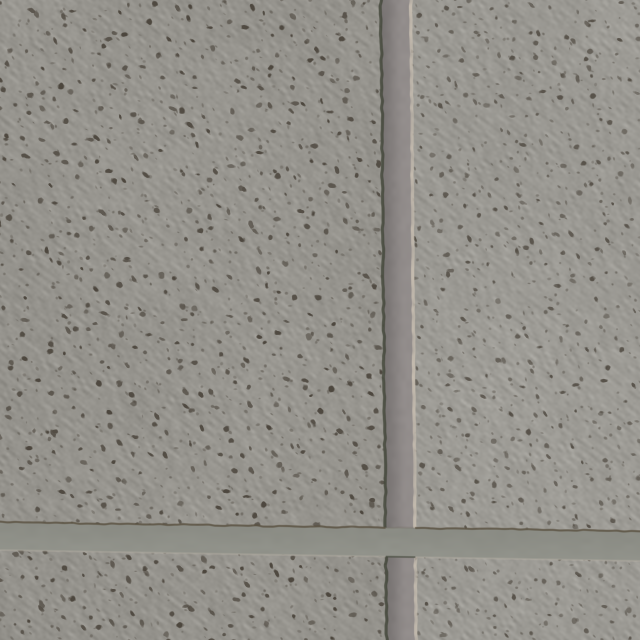
Write a three.js fragment shader that draws this texture.

```glsl
// Pitted mineral ceiling panels divided by one upright and one level metal rail.
// Jittered cells scatter the pits, slanted value noise gives the plaster relief,
// and signed distances to slightly tilted edges shade the rails.
varying vec2 vUv;

const vec3 PANEL = vec3(0.590, 0.582, 0.558);
const vec3 PANEL_RIGHT = vec3(0.612, 0.605, 0.582);
const vec3 PIT = vec3(0.285, 0.260, 0.225);
const vec3 UPRIGHT = vec3(0.545, 0.525, 0.520);
const vec3 LEVEL = vec3(0.555, 0.560, 0.530);
const vec3 SHADOW = vec3(0.270, 0.285, 0.235);
const vec3 BROWN_GAP = vec3(0.350, 0.315, 0.250);
const vec3 HIGHLIGHT = vec3(0.770, 0.735, 0.685);

const vec2 UPRIGHT_LEFT = vec2(0.604, 0.595);   // x at bottom, top
const vec2 UPRIGHT_RIGHT = vec2(0.650, 0.642);
const vec2 LEVEL_TOP = vec2(0.1840, 0.1700);    // y at left, right
const vec2 LEVEL_BOTTOM = vec2(0.1405, 0.1235);
const float SOFT = 0.0013;
const float PIT_CELLS = 37.0;
const float PIT_RADIUS = 0.0044;
const float FINE_CELLS = 58.0;
const float FINE_RADIUS = 0.0024;
const float SLANT = -0.65;                      // angle of the grain
const float RELIEF = 0.075;

float hash(vec2 p) {
  return fract(sin(dot(p, vec2(127.1, 311.7))) * 43758.5453);
}

float noise(vec2 p) {
  vec2 i = floor(p), f = fract(p);
  f = f * f * (3.0 - 2.0 * f);
  return mix(mix(hash(i), hash(i + vec2(1.0, 0.0)), f.x),
             mix(hash(i + vec2(0.0, 1.0)), hash(i + vec2(1.0, 1.0)), f.x), f.y);
}

vec2 rotate(vec2 p, float a) {
  float c = cos(a), s = sin(a);
  return vec2(c * p.x + s * p.y, c * p.y - s * p.x);
}

// 1 on an edge line, fading to 0 outside its half width
float line(float d, float halfWidth) {
  return 1.0 - smoothstep(halfWidth - SOFT, halfWidth + SOFT, abs(d));
}

float above(float d) {
  return smoothstep(-SOFT, SOFT, d);
}

// Irregular oval pits, one at most in each jittered cell
float pits(vec2 uv, float cells, float radius, float chance, float seed) {
  vec2 home = floor(uv * cells);
  float cover = 0.0;
  for (int y = -1; y <= 1; y++) {
    for (int x = -1; x <= 1; x++) {
      vec2 id = home + vec2(float(x), float(y));
      vec2 key = id + seed;
      vec2 centre = (id + vec2(hash(key), hash(key + 41.3))) / cells;
      float size = radius * mix(0.55, 1.15, hash(key + 17.9));
      float stretch = mix(0.9, 1.5, hash(key + 63.1));
      vec2 d = rotate(uv - centre, SLANT + 1.6 * (hash(key + 88.7) - 0.5));
      float dist = length(d * vec2(1.0 / stretch, stretch));
      dist += radius * 0.5 * (noise(uv * 260.0 + seed) - 0.5);
      float ink = 1.0 - smoothstep(size - SOFT * 1.4, size + SOFT, dist);
      float depth = mix(0.55, 1.0, hash(key + 29.4));
      cover = max(cover, ink * depth * step(hash(key + 7.7), chance));
    }
  }
  return cover;
}

vec3 panel(vec2 uv, float right) {
  vec3 color = mix(PANEL, PANEL_RIGHT, right);
  color += 0.022 * (noise(uv * 5.0) - 0.5) + 0.018 * (noise(uv * 38.0) - 0.5);
  // Slanted grain lit from the upper right
  vec2 q = rotate(uv, SLANT) * vec2(85.0, 165.0);
  float slope = noise(q) - noise(q + vec2(0.15, 0.5));
  color += RELIEF * slope + 0.025 * (noise(uv * 230.0) - 0.5);
  float fine = pits(uv, FINE_CELLS, FINE_RADIUS, 0.45, 53.0);
  float large = pits(uv, PIT_CELLS, PIT_RADIUS * mix(1.0, 0.9, right), 0.78, 11.0);
  color = mix(color, PIT, 0.5 * fine);
  return mix(color, PIT, large * mix(0.95, 0.82, right));
}

void main() {
  vec2 uv = vUv;
  float wear = noise(vec2(uv.y * 95.0, 3.0)) - 0.5;
  float left = uv.x - mix(UPRIGHT_LEFT.x, UPRIGHT_LEFT.y, uv.y);
  float right = uv.x - mix(UPRIGHT_RIGHT.x, UPRIGHT_RIGHT.y, uv.y);
  float top = uv.y - mix(LEVEL_TOP.x, LEVEL_TOP.y, uv.x);
  float bottom = uv.y - mix(LEVEL_BOTTOM.x, LEVEL_BOTTOM.y, uv.x);

  vec3 color = panel(uv, above(right));

  // Upright rail: shaded left side, ragged dark gap, pale worn lip
  float across = clamp(left / (left - right), 0.0, 1.0);
  vec3 metal = UPRIGHT * mix(0.87, 1.05, smoothstep(0.0, 0.75, across));
  metal += 0.018 * (noise(uv * vec2(130.0, 90.0)) - 0.5);
  color = mix(color, metal, above(left) * above(-right));
  color = mix(color, SHADOW, 0.85 * line(left + 0.0025 * wear, 0.0024));
  color = mix(color, HIGHLIGHT, (0.8 + 0.4 * wear) * line(right + 0.0015 * wear, 0.0025));

  // Level rail passes over the upright
  vec3 strip = LEVEL + 0.012 * (noise(uv * vec2(60.0, 110.0)) - 0.5);
  strip *= mix(1.02, 0.98, smoothstep(0.0, 0.045, bottom));
  color = mix(color, strip, above(bottom) * above(-top));
  float ragged = 0.002 * (noise(vec2(uv.x * 80.0, 9.0)) - 0.5);
  float onUpright = above(left) * above(-right);
  color = mix(color, BROWN_GAP, 0.8 * (1.0 - 0.8 * onUpright) * line(top + ragged, 0.0016));
  color = mix(color, HIGHLIGHT, 0.3 * (1.0 - onUpright) * line(bottom, 0.0014));
  color = mix(color, SHADOW, 0.65 * onUpright * line(bottom, 0.0014));

  gl_FragColor = vec4(color, 1.0);
}
```
